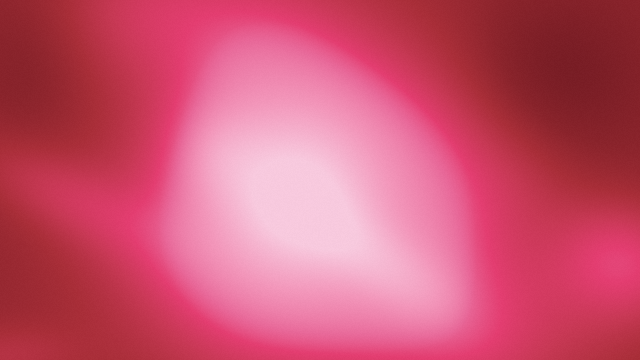
Reproduce this background procedurally as a Shadertoy shader.

```glsl
// A soft pink glow in a rounded, lopsided shape on a deep crimson haze.
// A smooth union of half planes gives one height field, wide Gaussian
// blobs bend it, and a colour ramp turns its height into light.

const int RAMP_SIZE = 8;
const vec3 RAMP[RAMP_SIZE] = vec3[](
    vec3(0.46, 0.11, 0.14),   // deep shade
    vec3(0.54, 0.14, 0.17),   // maroon
    vec3(0.66, 0.18, 0.22),   // crimson
    vec3(0.78, 0.22, 0.33),   // rose
    vec3(0.89, 0.24, 0.44),   // hot pink
    vec3(0.91, 0.41, 0.60),   // pink
    vec3(0.95, 0.59, 0.73),   // pale pink
    vec3(0.97, 0.79, 0.87));  // blush

// Edges of the glow: outward normal and distance from its centre
const int EDGE_COUNT = 6;
const vec3 EDGES[EDGE_COUNT] = vec3[](
    vec3(-0.961, 0.275, 0.41),
    vec3(-0.200, 0.980, 0.58),
    vec3(0.586, 0.810, 0.41),
    vec3(1.000, 0.000, 0.475),
    vec3(0.000, -1.000, 0.43),
    vec3(-0.745, -0.670, 0.47));

const vec2 GLOW_CENTRE = vec2(0.856, 0.444);
const float EDGE_SHARPNESS = 12.0;
const float RIM_LEVEL = 4.0;
const float INNER_RISE = 1.7;
const float INNER_RATE = 14.0;
const float OUTER_DROP = 3.0;
const float OUTER_RATE = 5.0;
const float GRAIN_CELLS = 432.0;
const float GRAIN_AMOUNT = 0.014;

float hash(vec2 cell) {
    vec3 h = fract(vec3(cell.xyx) * 0.1031);
    h += dot(h, h.yzx + 33.33);
    return fract((h.x + h.y) * h.z);
}

// Gaussian ellipse, turned by an angle in radians
float blob(vec2 p, vec2 centre, vec2 radius, float angle) {
    float c = cos(angle), s = sin(angle);
    vec2 d = p - centre;
    vec2 q = vec2(c * d.x + s * d.y, c * d.y - s * d.x) / radius;
    return exp(-dot(q, q));
}

// Soft signed distance to the glow outline
float glowDistance(vec2 p) {
    float total = 0.0;
    for (int i = 0; i < EDGE_COUNT; i++) {
        float d = dot(p - GLOW_CENTRE, EDGES[i].xy) - EDGES[i].z;
        total += exp(EDGE_SHARPNESS * d);
    }
    return log(total) / EDGE_SHARPNESS;
}

float heightField(vec2 p) {
    float d = glowDistance(p);
    float h = RIM_LEVEL + INNER_RISE * (1.0 - exp(INNER_RATE * min(d, 0.0)))
            - OUTER_DROP * (1.0 - exp(-OUTER_RATE * max(d, 0.0)));

    // Bright core, its lower right streak and upper left shoulder
    h += 1.55 * blob(p, vec2(0.82, 0.45), vec2(0.23, 0.24), 0.0);
    h += 0.70 * blob(p, vec2(1.06, 0.27), vec2(0.28, 0.10), -0.6);
    h += 0.50 * blob(p, vec2(0.59, 0.58), vec2(0.13, 0.13), 0.0);

    // Rose haze on the left
    h += 1.30 * blob(p, vec2(0.38, 0.98), vec2(0.25, 0.20), 0.0);
    h += 1.40 * blob(p, vec2(0.17, 0.46), vec2(0.30, 0.11), -0.45);
    h += 1.10 * blob(p, vec2(0.00, 0.01), vec2(0.22, 0.09), 0.0);

    // Second glow and haze on the right
    h += 2.30 * blob(p, vec2(1.745, 0.28), vec2(0.20, 0.16), -0.3);
    h += 1.00 * blob(p, vec2(1.55, 0.12), vec2(0.35, 0.22), 0.0);
    h += 0.40 * blob(p, vec2(1.44, 0.49), vec2(0.15, 0.15), 0.0);

    // Dark pockets
    h -= 1.40 * blob(p, vec2(1.55, 0.79), vec2(0.25, 0.22), -0.4);
    h -= 0.50 * blob(p, vec2(0.09, 0.81), vec2(0.16, 0.20), 0.0);
    return h;
}

vec3 rampColour(float h) {
    h = clamp(h, 0.0, float(RAMP_SIZE) - 1.001);
    int i = int(h);
    return mix(RAMP[i], RAMP[i + 1], fract(h));
}

void mainImage(out vec4 fragColor, in vec2 fragCoord) {
    vec2 p = fragCoord / iResolution.y;
    vec3 colour = rampColour(heightField(p));
    float grain = hash(floor(p * GRAIN_CELLS)) - 0.5;
    fragColor = vec4(colour + GRAIN_AMOUNT * grain, 1.0);
}
```
